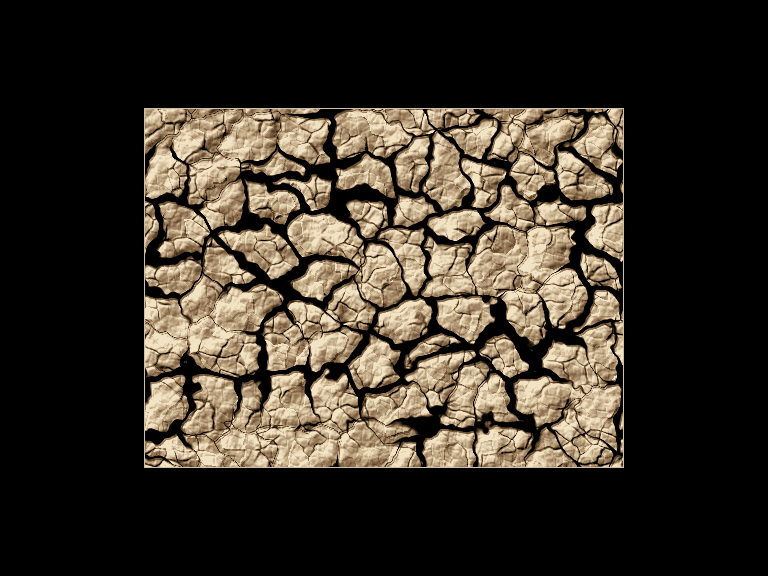
Write a Shadertoy shader that draws this texture.

```glsl
// Sunlit cracked mud in a thin pale frame, centred on a black canvas.
// Warped cellular noise makes clods, flakes and chips; a height difference
// toward the sun gives relief. All noise wraps, and the black margin tiles.

const float PANEL_HALF = 0.3125;          // half size, as a share of the canvas
const float FRAME_WIDTH = 0.0018;         // in canvas heights
const vec3 FRAME_COLOR = vec3(0.80, 0.75, 0.65);
const vec2 SUN_STEP = vec2(-0.0026, 0.0052);

struct Ground {
    float height;
    float tone;     // local brightness of the soil
    float open;     // 0 inside a deep crack, 1 on the soil
};

vec2 hash2(vec2 cell) {
    vec3 q = fract(cell.xyx * vec3(0.1031, 0.1030, 0.0973));
    q += dot(q, q.yzx + 33.33);
    return fract((q.xx + q.yz) * q.zy);
}

// Value noise that repeats when uv advances by one.
float wrapNoise(vec2 uv, vec2 grid) {
    vec2 p = uv * grid;
    vec2 cell = floor(p);
    vec2 f = fract(p);
    f = f * f * (3.0 - 2.0 * f);
    float a = hash2(mod(cell, grid) + grid).x;
    float b = hash2(mod(cell + vec2(1, 0), grid) + grid).x;
    float c = hash2(mod(cell + vec2(0, 1), grid) + grid).x;
    float d = hash2(mod(cell + vec2(1, 1), grid) + grid).x;
    return mix(mix(a, b, f.x), mix(c, d, f.x), f.y);
}

float layeredNoise(vec2 uv, vec2 grid) {
    float sum = 0.0;
    float weight = 0.5;
    for (int i = 0; i < 4; i++) {
        sum += weight * wrapNoise(uv, grid);
        grid *= 2.0;
        weight *= 0.5;
    }
    return sum / 0.9375;
}

// Wrapping cellular noise: x = gap to the next cell, y = random cell value.
vec2 cellular(vec2 uv, vec2 grid) {
    vec2 p = uv * grid;
    vec2 base = floor(p);
    float nearest = 9.0;
    float second = 9.0;
    float id = 0.0;
    for (int y = -1; y <= 1; y++) {
        for (int x = -1; x <= 1; x++) {
            vec2 cell = base + vec2(x, y);
            vec2 rnd = hash2(mod(cell, grid) + grid);
            float dist = length(cell + 0.05 + 0.9 * rnd - p);
            if (dist < nearest) {
                second = nearest;
                nearest = dist;
                id = fract(rnd.x * 7.3 + rnd.y * 3.1);
            } else {
                second = min(second, dist);
            }
        }
    }
    return vec2(second - nearest, id);
}

Ground mudGround(vec2 uv) {
    // Ragged outlines
    vec2 bend = vec2(layeredNoise(uv, vec2(12, 9)),
                     layeredNoise(uv + 0.37, vec2(12, 9))) - 0.5;
    vec2 clod = cellular(uv + 0.11 * bend, vec2(10, 8));
    vec2 flake = cellular(uv + 0.08 * bend.yx, vec2(24, 18));
    vec2 chip = cellular(uv - 0.05 * bend, vec2(47, 35));
    float grain = layeredNoise(uv, vec2(36, 27));

    // Deep cracks swell, pinch and close; only some flakes split apart
    float swell = smoothstep(0.25, 0.8, wrapNoise(uv + 0.19, vec2(9, 7)));
    float width = mix(-0.01, 0.13, swell);
    float open = smoothstep(width, width + 0.045, clod.x);
    float split = smoothstep(0.4, 0.6, wrapNoise(uv + 0.61, vec2(22, 16)));
    float seam = split * (1.0 - smoothstep(0.02, 0.12, flake.x));

    float height = 0.36 * smoothstep(0.0, 0.5, clod.x)
                 + 0.17 * flake.y + 0.12 * split * smoothstep(0.0, 0.2, flake.x)
                 + 0.09 * chip.y + 0.05 * smoothstep(0.0, 0.3, chip.x)
                 + 0.6 * grain;
    float tone = 0.77 + 0.2 * (flake.y - 0.5) + 0.1 * (chip.y - 0.5)
               + 0.5 * (grain - 0.5) - 0.38 * seam;
    return Ground(height, tone, open);
}

// Soil colours from shadow to full sun
vec3 soilColor(float light) {
    const vec3 shades[6] = vec3[6](
        vec3(0.00, 0.00, 0.00), vec3(0.25, 0.19, 0.12), vec3(0.44, 0.33, 0.21),
        vec3(0.62, 0.51, 0.38), vec3(0.80, 0.71, 0.57), vec3(0.95, 0.89, 0.77));
    vec3 color = shades[0];
    for (int i = 1; i < 6; i++) {
        color = mix(color, shades[i], clamp(light * 5.0 - float(i - 1), 0.0, 1.0));
    }
    return color;
}

vec3 sunlitMud(vec2 uv) {
    Ground here = mudGround(uv);
    Ground sunward = mudGround(uv + SUN_STEP);
    float slope = here.height - sunward.height;
    float shade = mix(0.5, 1.0, sunward.open);
    return soilColor((here.tone + 2.0 * slope) * here.open * shade);
}

void mainImage(out vec4 fragColor, in vec2 fragCoord) {
    vec2 canvas = fragCoord / iResolution.xy;
    vec2 uv = (canvas - 0.5) / (2.0 * PANEL_HALF) + 0.5;

    // Panel and frame coverage, smoothed over one pixel
    vec2 edge = (abs(canvas - 0.5) - PANEL_HALF) * vec2(iResolution.x / iResolution.y, 1.0);
    float dist = max(edge.x, edge.y) * iResolution.y;
    float panel = clamp(0.5 - dist, 0.0, 1.0);
    float inner = clamp(0.5 - dist - FRAME_WIDTH * iResolution.y, 0.0, 1.0);

    vec3 color = mix(FRAME_COLOR, sunlitMud(uv), inner) * panel;
    fragColor = vec4(color, 1.0);
}
```
